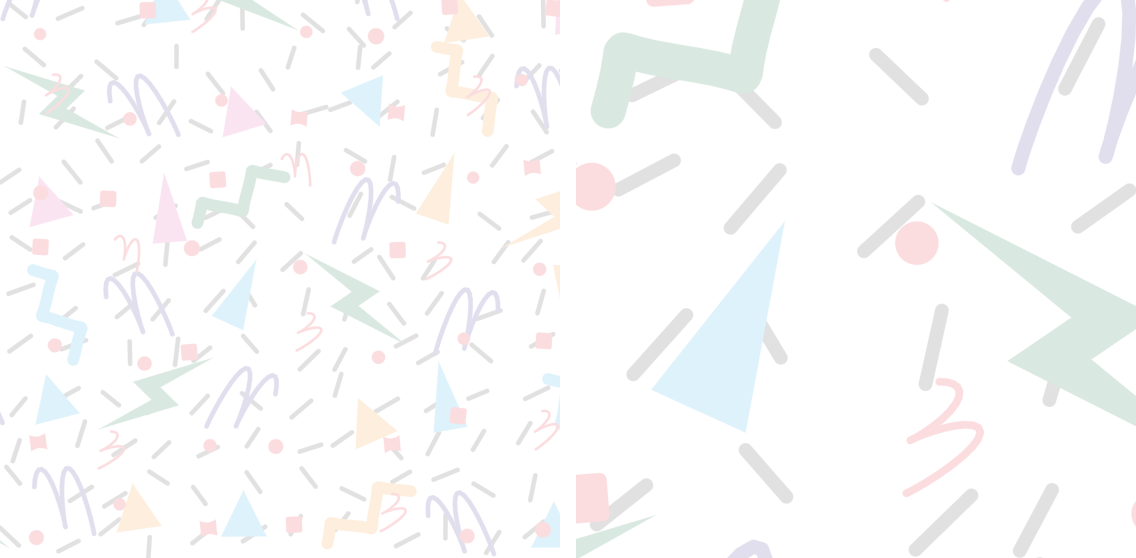
Left: the whole. Right: its middle third, enlarged.
Give the GLSL for this pattern, as a WebGL 2 fragment shader.

```glsl
#version 300 es
precision highp float;
// Draws pale retro confetti: grey dashes, triangles, bolts, ribbons, scribbles and dots on white.

uniform vec2 u_resolution;
out vec4 outColor;

const float PI = 3.14159265;
const vec3 WHITE = vec3(1.0);
const vec3 GREY = vec3(0.882);
const vec3 ROSE = vec3(0.985, 0.865, 0.875);
const vec3 PINK = vec3(0.985, 0.895, 0.95);
const vec3 PEACH = vec3(0.992, 0.935, 0.868);
const vec3 SKY = vec3(0.872, 0.948, 0.985);
const vec3 SAGE = vec3(0.85, 0.91, 0.88);
const vec3 LAVENDER = vec3(0.882, 0.875, 0.935);

// Randomness and transforms
vec3 hash(vec2 cell, float seed) {
    vec3 q = fract((cell + seed).xyx * vec3(0.1031, 0.1030, 0.0973));
    q += dot(q, q.yxz + 33.33);
    return fract((q.xxy + q.yzz) * q.zyx);
}

vec2 rotate(vec2 p, float angle) {
    float c = cos(angle), s = sin(angle);
    return vec2(c * p.x + s * p.y, c * p.y - s * p.x);
}

vec2 neighbour(int i) { return vec2(i % 3 - 1, i / 3 - 1); }

vec3 choose(vec3 a, vec3 b, vec3 c, float pick) {
    return pick < 0.44 ? a : pick < 0.8 ? b : c;
}

vec3 paint(vec3 base, vec3 ink, float dist, float edge) {
    return mix(ink, base, smoothstep(-edge, edge, dist));
}

// Distance functions
float segment(vec2 p, vec2 a, vec2 b) {
    vec2 ab = b - a;
    return length(p - a - ab * clamp(dot(p - a, ab) / dot(ab, ab), 0.0, 1.0));
}

float triangle(vec2 p, float halfBase, float height) {
    vec2 normal = normalize(vec2(height, halfBase));
    float side = dot(vec2(abs(p.x), p.y - 0.5 * height), normal);
    return max(side, -0.5 * height - p.y);
}

float bolt(vec2 p) {
    vec2 tip = vec2(0.096, 0.074), elbow = vec2(-0.043, 0.017), notch = vec2(-0.007, -0.012);
    vec2 v[6] = vec2[6](tip, elbow, notch, -tip, -elbow, -notch);
    float dist = 1.0, inside = 1.0;
    for (int i = 0; i < 6; i++) {
        vec2 a = v[i], b = v[(i + 1) % 6];
        dist = min(dist, segment(p, a, b));
        bool crosses = (a.y > p.y) != (b.y > p.y);
        if (crosses && p.x < a.x + (b.x - a.x) * (p.y - a.y) / (b.y - a.y)) inside = -inside;
    }
    return dist * inside;
}

float stamp(vec2 p, float size, float dent) {
    float rounded = length(max(abs(p) - 0.7 * size, 0.0)) - 0.3 * size;
    float bend = dent * cos(p.x / size * PI * 0.5);
    float flag = max(abs(p.x) - size, abs(p.y) - size + bend);
    return dent > 0.0 ? flag : rounded;
}

vec2 ribbonPoint(float t) {
    float phase = 3.2 * PI * t;
    return vec2(0.17 * (t - 0.5) + 0.006 * sin(2.0 * phase), 0.026 * sin(phase));
}

vec2 scribblePoint(float t, vec2 size, float taper) {
    float phase = mix(1.9, 4.0 * PI, t);
    float y = -size.y * mix(taper, 1.0, t) * cos(phase);
    return vec2(size.x * (t - 0.5 - 0.1 * sin(phase)) - 0.3 * y, y);
}

float ribbon(vec2 p, float radius) {
    float dist = 1.0;
    for (float i = 0.0; i < 30.0; i++)
        dist = min(dist, segment(p, ribbonPoint(i / 30.0), ribbonPoint((i + 1.0) / 30.0)));
    return dist - radius;
}

float scribble(vec2 p, vec2 size, float taper, float radius) {
    float dist = 1.0;
    for (float i = 0.0; i < 32.0; i++)
        dist = min(dist, segment(p, scribblePoint(i / 32.0, size, taper),
                                 scribblePoint((i + 1.0) / 32.0, size, taper)));
    return dist - radius;
}

// Layers, each scattered over a jittered grid
vec3 dashes(vec3 color, vec2 p, float count, float edge) {
    for (int i = 0; i < 9; i++) {
        vec2 cell = floor(p * count) + neighbour(i);
        vec3 r = hash(cell, 31.0), s = hash(cell, 83.0);
        vec2 q = p - (cell + 0.5 + 0.6 * (r.xy - 0.5)) / count;
        float angle = s.x < 0.6 ? mix(0.25, 1.1, r.z) : s.x < 0.83 ? mix(2.1, 2.7, r.z) : mix(1.25, 1.6, r.z);
        vec2 reach = vec2(mix(0.018, 0.024, s.y), 0.0);
        color = paint(color, GREY, segment(rotate(q, angle), -reach, reach) - 0.0041, edge);
    }
    return color;
}

vec3 largeShapes(vec3 color, vec2 p, float count, float edge) {
    for (int i = 0; i < 9; i++) {
        vec2 cell = floor(p * count) + neighbour(i);
        vec3 r = hash(cell, 47.0), s = hash(cell, 109.0);
        vec2 q = p - (cell + 0.5 + 0.34 * (r.xy - 0.5)) / count;
        if (length(q) > 0.14) continue;
        float kind = mod(2.0 * cell.x + 3.0 * cell.y + 70.0, 7.0);
        float tilt = 0.9 * (r.z - 0.5), flip = s.y < 0.5 ? -1.0 : 1.0;
        if (kind < 2.0) {
            q = rotate(q * vec2(flip, 1.0), 0.3 * tilt);
            color = paint(color, LAVENDER, scribble(q, vec2(0.085, 0.058), 0.8, 0.0042), edge);
        } else if (kind < 5.0) {
            vec2 size = s.z < 0.3 ? vec2(0.031, 0.125) : vec2(0.041, 0.083);
            q = rotate(q * vec2(1.0, s.y < 0.25 ? -1.0 : 1.0), tilt);
            color = paint(color, choose(PEACH, SKY, PINK, s.x), triangle(q, size.x, size.y), edge);
        } else if (kind < 6.0) {
            color = paint(color, choose(SAGE, PINK, PEACH, s.x), bolt(rotate(q * vec2(flip, 1.0), 0.5 * tilt)), edge);
        } else {
            color = paint(color, choose(PEACH, SKY, SAGE, s.x), ribbon(rotate(q, flip * 0.7 + tilt), 0.0105), edge);
        }
    }
    return color;
}

vec3 smallShapes(vec3 color, vec2 p, float count, float edge) {
    for (int i = 0; i < 9; i++) {
        vec2 cell = floor(p * count) + neighbour(i);
        vec3 r = hash(cell, 59.0), s = hash(cell, 137.0);
        vec2 q = p - (cell + 0.5 + 0.55 * (r.xy - 0.5)) / count;
        if (length(q) > 0.07) continue;
        float kind = mod(2.0 * cell.x + 5.0 * cell.y + 90.0, 9.0);
        float tilt = 0.3 * (r.z - 0.5), dist;
        if (kind < 4.0) dist = length(q) - mix(0.011, 0.016, s.x * s.x);
        else if (kind < 7.0) dist = stamp(rotate(q, tilt), 0.0145, s.y < 0.4 ? 0.004 : 0.0);
        else dist = scribble(rotate(q, (s.z < 0.7 ? -1.4 : -0.4) + tilt), vec2(0.048, 0.027), 0.5, 0.0023);
        color = paint(color, ROSE, dist, edge);
    }
    return color;
}

void main() {
    vec2 p = gl_FragCoord.xy / u_resolution.y;
    float edge = 0.8 / u_resolution.y;
    vec3 color = dashes(WHITE, p, 12.0, edge);
    color = largeShapes(color, p, 5.5, edge);
    color = smallShapes(color, p, 6.7, edge);
    outColor = vec4(color, 1.0);
}
```
